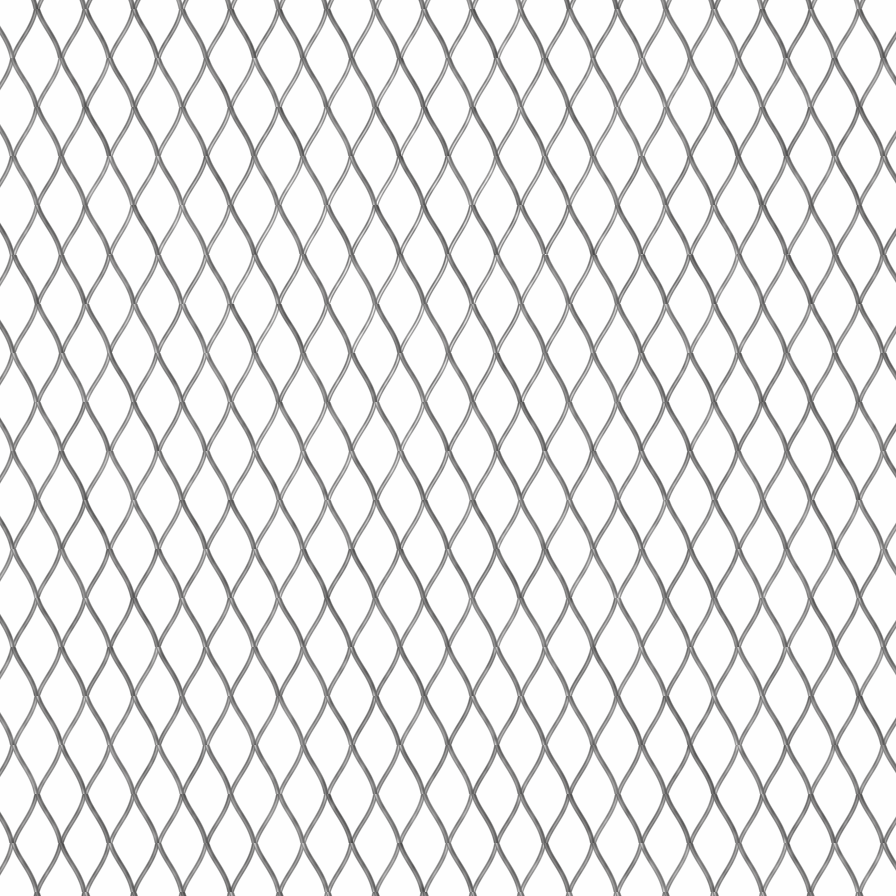
Reproduce this pattern procedurally as a Shadertoy shader.

```glsl
// Woven steel wire mesh on white: upright zigzag wires in mirrored lanes,
// hooked together where neighbouring bends meet to form tall diamonds.
// Each wire is a rounded triangle wave, shaded across its thickness.

const float LANES = 37.05;                   // wires across the canvas
const float ROWS = 9.13;                     // zigzag periods up the canvas
const vec2 ORIGIN = vec2(0.0143, 0.935);     // a left bend of wire zero
const float REACH = 0.475;                   // swing of a wire, in lanes
const vec3 PAPER = vec3(0.995);

float hash(vec2 p) {
    return fract(sin(dot(p, vec2(127.1, 311.7))) * 43758.5453);
}

float noise(vec2 p) {
    vec2 i = floor(p), f = fract(p);
    f = f * f * (3.0 - 2.0 * f);
    return mix(mix(hash(i), hash(i + vec2(1, 0)), f.x),
               mix(hash(i + vec2(0, 1)), hash(i + vec2(1, 1)), f.x), f.y);
}

// Rounded triangle wave, +1 at whole numbers and -1 at halves
float zigzag(float v) {
    float tri = 4.0 * abs(fract(v) - 0.5) - 1.0;
    return mix(tri, cos(6.28318 * v), 0.5);
}

// Lane position of a wire; right bends are rounder than left ones
float wirePath(float wire, float v) {
    float side = 1.0 - 2.0 * mod(wire, 2.0);
    float w = -side * zigzag(v);
    float wobble = 0.06 * (noise(vec2(wire * 3.7, v * 1.3)) - 0.5);
    return wire + 0.5 + REACH * (w + 0.12 * (1.0 - w * w)) + wobble;
}

// Grey of the metal; s runs from -1 to 1 across the wire
float metalTone(float s, float rising, vec2 segment, vec2 p, float bend) {
    float centre = mix(-0.3, 0.1, rising);
    float shine = exp(-5.0 * (s - centre) * (s - centre));
    float glare = exp(-9.0 * dot(p - vec2(0.46, 0.72), p - vec2(0.46, 0.72)));
    float tone = mix(0.42, 0.46, rising);
    tone += shine * mix(0.17, 0.20 + 0.22 * glare, rising);
    tone += 0.08 * (hash(segment) - 0.5);
    tone += 0.12 * (noise(p * vec2(210.0, 120.0)) - 0.5);
    float glint = step(0.6, hash(segment + 19.3));
    return tone + bend * mix(-0.06, 0.16 * shine, glint);
}

// Lay one wire over the colour where it leans the requested way
vec3 layWire(vec3 colour, vec2 p, vec2 grid, float wire, float rising, float blur) {
    float e = 0.01;
    float path = wirePath(wire, grid.y);
    float slope = (wirePath(wire, grid.y + e) - wirePath(wire, grid.y - e)) / (2.0 * e);
    slope *= ROWS / LANES;
    if (step(0.0, slope) != rising) return colour;

    float offset = (grid.x - path) / (LANES * sqrt(1.0 + slope * slope));
    float radius = mix(0.0026, 0.0023, rising);
    float cover = 1.0 - smoothstep(radius - blur, radius + blur, abs(offset));
    float bend = smoothstep(0.8, 1.0, abs(zigzag(grid.y)));
    vec2 segment = vec2(wire, floor(grid.y * 2.0));
    float tone = metalTone(clamp(offset / radius, -1.0, 1.0), rising, segment, p, bend);
    return mix(colour, vec3(tone, tone - 0.003, tone - 0.004), cover);
}

void mainImage(out vec4 fragColor, in vec2 fragCoord) {
    vec2 p = fragCoord / iResolution.y;
    float blur = 0.0003 + 0.6 / iResolution.y;
    vec2 grid = (p - ORIGIN) * vec2(LANES, ROWS);
    float nearest = floor(grid.x);

    // Rising strands lie below, falling strands cross over them
    vec3 colour = PAPER;
    for (int layer = 0; layer < 2; layer++) {
        for (int k = -1; k <= 1; k++) {
            colour = layWire(colour, p, grid, nearest + float(k), 1.0 - float(layer), blur);
        }
    }
    fragColor = vec4(colour, 1.0);
}
```
